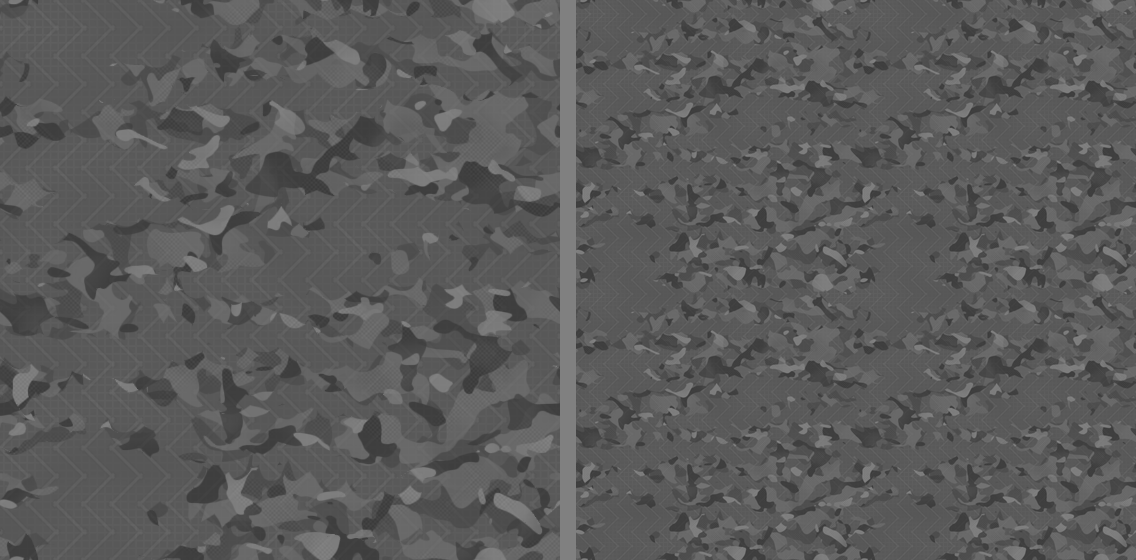
Left, the tile; right, the same tile 2 across and 2 down.
Give the GLSL for this pattern, as a Shadertoy shader.

```glsl
// Grey camouflage in ragged horizontal bands over a diagonal herringbone weave.
// Layers of warped gradient noise are cut by wavy row masks and painted in turn.
// Every lattice and noise uses whole repeats, so the square tiles on all sides.

const float TAU = 6.2831853;
const float BASE_TONE = 0.35;
const float ROWS = 9.0;      // camouflage bands down the canvas
const float WEAVE = 20.0;    // diagonal bars across the canvas
const float GRID = 72.0;     // fine cloth threads across the canvas
const float MESH = 128.0;    // printed dots across the canvas

float hash(vec2 cell, float seed) {
    uvec3 h = uvec3(uint(cell.x), uint(cell.y), uint(seed)) + 17u;
    uint n = h.x * 73856093u ^ h.y * 19349663u ^ h.z * 83492791u;
    n = (n ^ (n >> 15)) * 2246822519u;
    n = (n ^ (n >> 13)) * 3266489917u;
    n ^= n >> 16;
    return float(n & 65535u) / 65536.0;
}

float cornerSlope(vec2 cell, vec2 offset, vec2 period, float seed) {
    float angle = TAU * hash(mod(cell, period), seed);
    return dot(vec2(cos(angle), sin(angle)), offset);
}

// Gradient noise that wraps after 'period' cells over the canvas
float noise(vec2 p, vec2 period, float seed) {
    vec2 q = p * period;
    vec2 i = floor(q), f = q - i;
    vec2 s = f * f * f * (f * (f * 6.0 - 15.0) + 10.0);
    vec2 e = vec2(1.0, 0.0);
    float low = mix(cornerSlope(i, f, period, seed),
                    cornerSlope(i + e.xy, f - e.xy, period, seed), s.x);
    float high = mix(cornerSlope(i + e.yx, f - e.yx, period, seed),
                     cornerSlope(i + e.xx, f - e.xx, period, seed), s.x);
    return mix(low, high, s.y);
}

float cover(float field) {
    float w = fwidth(field) * 0.8 + 0.0001;
    return smoothstep(-w, w, field);
}

vec2 warp(vec2 p, float amount, float seed) {
    vec2 period = vec2(9.0, 11.0);
    return p + amount * vec2(noise(p, period, seed), noise(p, period, seed + 1.0));
}

// Positive inside the scalloped rows; broad noise breaks the rows up
float bandField(vec2 p, float seed) {
    float phase = 2.0 * noise(p, vec2(4.0, 3.0), seed);
    float scallop = abs(sin(TAU * 8.0 * p.x + phase)) - 0.64;
    float y = p.y + 0.018 * scallop + 0.07 * noise(p, vec2(5.0, 4.0), 41.0);
    float presence = noise(p, vec2(3.0, 6.0), 43.0);
    float ragged = noise(p, vec2(18.0, 24.0), seed + 2.0);
    return 0.5 * cos(TAU * ROWS * y) + 2.0 * presence + 0.35 * ragged + 0.15;
}

// Rounded blobs with small islands and holes
float blobField(vec2 p, float seed) {
    vec2 q = warp(p, 0.055, seed);
    return noise(q, vec2(13.0, 17.0), seed + 2.0)
         + 0.4 * noise(q, vec2(29.0, 34.0), seed + 3.0);
}

// Signed distance to short bars, stepped from one line to the next
float barDistance(float across, float along) {
    float line = floor(across + 0.5);
    float side = abs(across - line) - 0.075;
    float end = abs(mod(along - line + 1.0, 4.0) - 2.0) - 1.15;
    return max(side, end) / (WEAVE * sqrt(2.0));
}

// Raised bar with a thin shadow around it
float barRelief(float d, float px) {
    float body = 1.0 - smoothstep(-px, px, d);
    float halo = 1.0 - smoothstep(0.0, 0.0025 + px, d);
    return 0.026 * body - 0.014 * (halo - body);
}

float threadLines(vec2 p, float px) {
    vec2 d = abs(fract(p * GRID) - 0.5) / GRID;
    return 1.0 - smoothstep(0.0004, 0.0008 + px, min(d.x, d.y));
}

void mainImage(out vec4 fragColor, in vec2 fragCoord) {
    vec2 p = fragCoord / iResolution.xy;
    float px = 1.0 / iResolution.y;

    // Cloth ground
    float wear = noise(p, vec2(7.0, 9.0), 3.0);
    float tone = BASE_TONE - 0.003 + 0.012 * wear;

    // Camouflage paints: tone and noise threshold, bottom to top
    vec2 paints[4] = vec2[4](vec2(0.30, 0.05), vec2(0.41, 0.06),
                             vec2(0.245, 0.19), vec2(0.49, 0.33));
    float printed = 0.0;
    for (int i = 0; i < 4; i++) {
        float seed = 60.0 + 10.0 * float(i);
        float blob = blobField(p, seed) - paints[i].y;
        float shape = cover(min(blob, 0.5 * bandField(p, seed + 5.0)));
        float fade = smoothstep(-0.35, 0.1, noise(p, vec2(8.0, 10.0), seed + 8.0));
        tone = mix(tone, paints[i].x, shape * mix(0.7, 1.0, fade));
        printed = max(printed, shape);
    }

    // Dotted mesh on some of the printed patches
    float dots = sin(TAU * MESH * p.x) * sin(TAU * MESH * p.y);
    float meshed = smoothstep(0.0, 0.25, noise(p, vec2(11.0, 13.0), 7.0));
    tone += 0.018 * dots * meshed * printed;

    // Threads and herringbone bars, fainter over the print
    float u = (p.x + p.y) * WEAVE, v = (p.x - p.y) * WEAVE;
    float d = min(barDistance(v, u), barDistance(u, v));
    float threads = threadLines(p, px) * (0.012 + 0.016 * wear);
    tone += (threads + barRelief(d, px)) * mix(1.0, 0.4, printed);

    fragColor = vec4(vec3(tone), 1.0);
}
```
